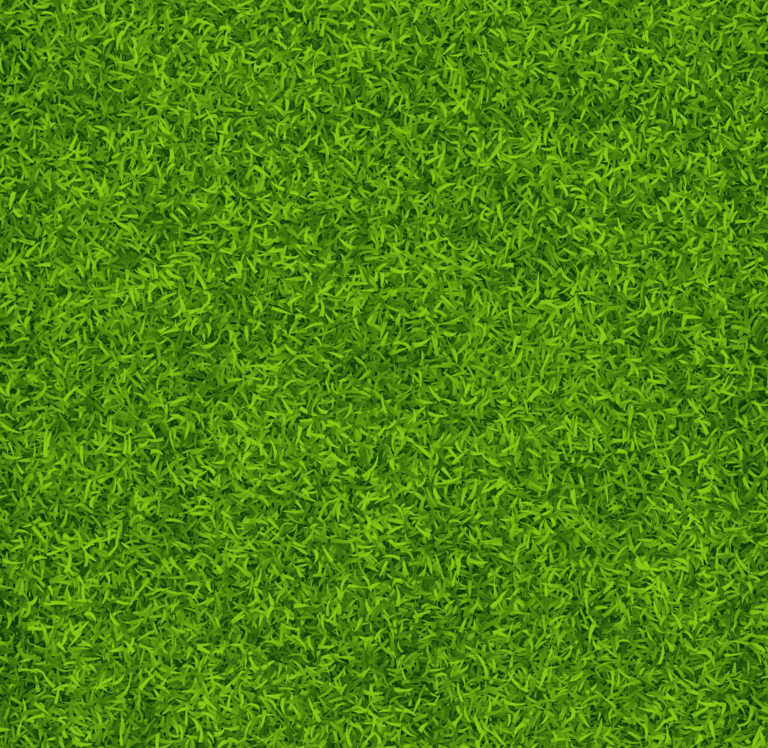
A Shadertoy shader for this texture:

```glsl
const float CELLS = 54.0;
const int LAYERS = 12;
const vec3 DEEP_GREEN = vec3(0.12, 0.29, 0.035);
const vec3 LIME_GREEN = vec3(0.53, 0.79, 0.085);

float hash(vec2 p) {
    return fract(sin(dot(p, vec2(127.1, 311.7))) * 43758.5453);
}

vec2 hash2(vec2 p) {
    return vec2(hash(p), hash(p + 19.7));
}

float valueNoise(vec2 p) {
    vec2 cell = floor(p);
    vec2 f = fract(p);
    f = f * f * (3.0 - 2.0 * f);
    float low = mix(hash(cell), hash(cell + vec2(1, 0)), f.x);
    float high = mix(hash(cell + vec2(0, 1)), hash(cell + vec2(1, 1)), f.x);
    return mix(low, high, f.y);
}

mat2 rotation(float angle) {
    float c = cos(angle), s = sin(angle);
    return mat2(c, s, -s, c);
}

// Approximate distance to a curved blade tapering towards +x
float bladeDistance(vec2 p, float halfLength, float halfWidth, float bend) {
    float along = p.x / halfLength;
    float side = abs(p.y - bend * (along * along - 0.3));
    float taper = sqrt(clamp((1.0 - along) * 0.6, 0.0, 1.0));
    return max(side - halfWidth * taper, abs(p.x) - halfLength);
}

// Paints one scattered layer of blades over the tone beneath it
float paintLayer(float tone, vec2 p, float depth, float seed, float softness) {
    vec2 home = floor(p);
    for (int y = -1; y <= 1; y++) {
        for (int x = -1; x <= 1; x++) {
            vec2 cell = home + vec2(x, y);
            vec2 key = cell + seed;
            vec2 shape = hash2(key + 41.3);
            vec2 root = cell + hash2(key);
            float angle = 6.2832 * hash(key + 7.9);
            vec2 q = rotation(angle) * (p - root);

            float halfLength = mix(0.4, 0.8, shape.x);
            float halfWidth = mix(0.10, 0.18, shape.y);
            float bend = 0.4 * (hash(key + 63.1) - 0.5);
            float d = bladeDistance(q, halfLength, halfWidth, bend);

            float shadow = 1.0 - smoothstep(-0.05, 0.22, d);
            float cover = 1.0 - smoothstep(-softness, softness, d);
            float bladeTone = 0.2 + 0.5 * depth + 0.88 * (hash(key + 88.6) - 0.5);
            bladeTone += 0.14 * q.x / halfLength;

            tone -= 0.09 * shadow;
            tone = mix(tone, clamp(bladeTone, -0.05, 1.0), cover);
        }
    }
    return tone;
}

void mainImage(out vec4 fragColor, in vec2 fragCoord) {
    vec2 uv = fragCoord / iResolution.y;
    float softness = max(0.085, 0.8 * CELLS / iResolution.y);

    // Shaded ground with blades stacked from deep to bright
    float tone = 0.08;
    for (int i = 0; i < LAYERS; i++) {
        float layer = float(i);
        float depth = layer / float(LAYERS - 1);
        vec2 p = rotation(layer * 1.37) * uv * CELLS + layer * 3.71;
        tone = paintLayer(tone, p, depth, layer * 23.17, softness);
    }

    // Broad patches and slightly darker sides
    float sideways = abs(2.0 * fragCoord.x / iResolution.x - 1.0);
    tone += 0.12 * (valueNoise(uv * 16.0) - 0.5);
    tone -= 0.07 * smoothstep(0.82, 1.0, sideways);

    vec3 color = mix(DEEP_GREEN, LIME_GREEN, clamp(tone + 0.04, -0.15, 1.0));
    fragColor = vec4(color, 1.0);
}
```
